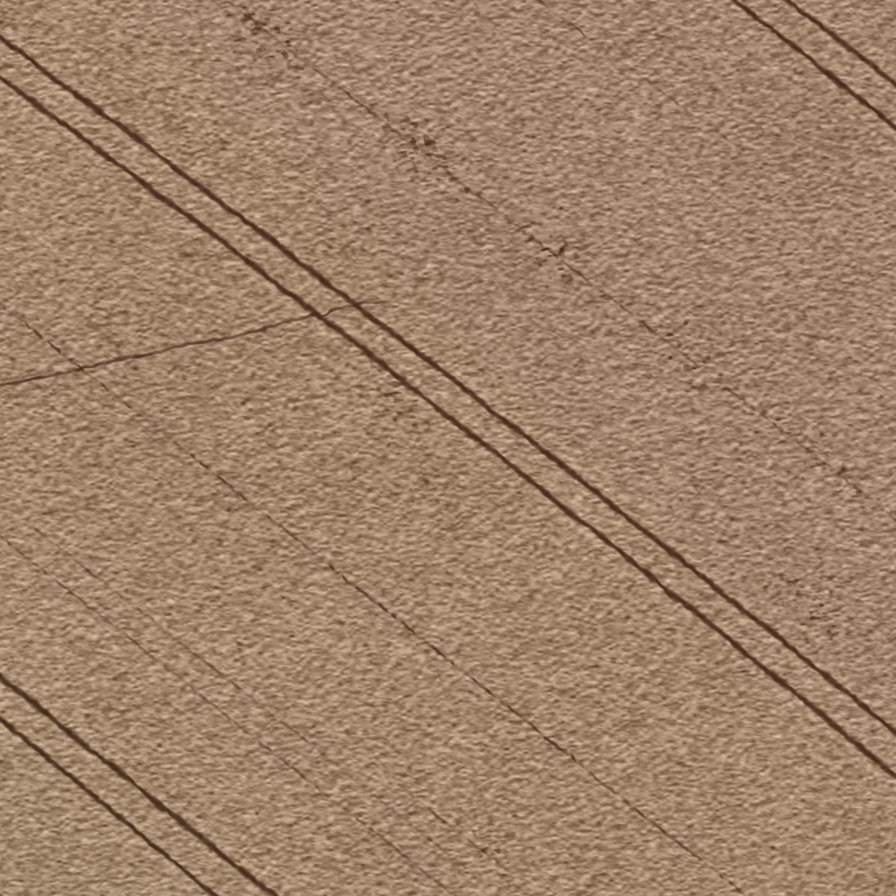
A three.js fragment shader for this texture:

```glsl
// Draws a dry grain field from above, crossed by diagonal wheel tracks and faint seams.
varying vec2 vUv;

const vec3 STRAW = vec3(0.637, 0.528, 0.426);
const vec3 SOIL = vec3(0.268, 0.158, 0.098);
const vec2 GRAIN_SCALE = vec2(150.0, 330.0);
const float GRAIN_CONTRAST = 0.50;
const float GRAIN_RELIEF = 0.0042; // height between the lit and shaded side of a stalk
const float PATCH_CONTRAST = 0.045;
const float SPECK_STRENGTH = 0.20;
const float RIM_LIGHT = 0.035;
const float WOBBLE = 0.0036;
const float ROUGHNESS = 0.0019;
const float TRACK_WIDTH = 0.0034;
const float SEAM_WIDTH = 0.0017;
const float ACROSS = 0.785; // converts vertical offset to distance from a diagonal

float hash(vec2 p) {
  vec3 q = fract(vec3(p.xyx) * 0.1031);
  q += dot(q, q.yzx + 33.33);
  return fract((q.x + q.y) * q.z);
}

float noise(vec2 p) {
  vec2 i = floor(p), f = fract(p);
  f = f * f * (3.0 - 2.0 * f);
  return mix(mix(hash(i), hash(i + vec2(1.0, 0.0)), f.x),
             mix(hash(i + vec2(0.0, 1.0)), hash(i + 1.0), f.x), f.y);
}

float fbm(vec2 p) {
  float sum = 0.0, amp = 0.5;
  for (int i = 0; i < 4; i++) {
    sum += amp * noise(p);
    p = p * 2.03 + 17.7;
    amp *= 0.5;
  }
  return sum / 0.9375;
}

// Signed distance to a slightly bowed, wavering and ragged diagonal
float diagonal(vec2 p, float start, float slope, float bow) {
  float waver = WOBBLE * (fbm(vec2(p.x * 36.0, start * 91.0)) - 0.5);
  waver += ROUGHNESS * (noise(p * vec2(150.0, 190.0)) - 0.5);
  return (p.y - start - slope * p.x - bow * p.x * (1.0 - p.x)) * ACROSS - waver;
}

// x: bare soil, y: lit stalks along the edges
vec2 track(vec2 p, float start, float slope, float bow, float widen) {
  float d = diagonal(p, start, slope, bow);
  float w = TRACK_WIDTH * widen * (0.65 + 0.7 * noise(vec2(p.x * 80.0, start * 37.0)));
  float soil = 1.0 - smoothstep(0.2 * w, 1.5 * w, abs(d));
  float edge = (abs(d) - 2.4 * w) / (1.2 * w);
  return vec2(soil * (0.78 + 0.22 * noise(p * 170.0)), exp(-edge * edge));
}

float seam(vec2 p, float start, float slope, float from, float to) {
  float d = abs(diagonal(p, start, slope, 0.0));
  float fine = noise(vec2(p.x * 200.0, start * 53.0));
  float broken = smoothstep(0.3, 0.8, 0.65 * fine + 0.35 * noise(vec2(p.x * 45.0, start * 29.0)));
  float span = smoothstep(from, from + 0.03, p.x) * (1.0 - smoothstep(to - 0.03, to, p.x));
  return (1.0 - smoothstep(0.2 * SEAM_WIDTH, 1.7 * SEAM_WIDTH, d)) * (0.25 + 0.75 * broken) * span;
}

float clump(vec2 p, vec2 centre, float size) {
  vec2 q = p - centre;
  q.y += 0.5 * q.x;
  return exp(-dot(q, q) / (size * size));
}

// Short stalks lying mostly sideways, lit above and shaded below
float stalks(vec2 p) {
  float bend = 0.0045 * (noise(p * 75.0) - 0.5);
  vec2 rising = vec2(p.x + 0.21 * p.y, p.y - 0.14 * p.x + bend);
  vec2 falling = vec2(p.x - 0.33 * p.y, p.y + 0.17 * p.x - bend);
  float lit = noise(rising * GRAIN_SCALE);
  float shade = noise((rising + vec2(0.0, GRAIN_RELIEF)) * GRAIN_SCALE);
  float fine = noise(falling * GRAIN_SCALE * 1.25 + 41.0);
  float tuft = noise(rising.yx * 150.0 + 9.0);
  return 0.40 * (lit - 0.5) - 0.24 * (shade - 0.5) + 0.32 * (fine - 0.5) + 0.12 * (tuft - 0.5);
}

void main() {
  vec2 p = vUv;

  // Crop surface
  float tone = GRAIN_CONTRAST * stalks(p) + PATCH_CONTRAST * (fbm(p * 7.0) - 0.5);
  vec3 colour = STRAW + tone;
  colour += vec3(-0.004, 0.003, -0.003) * (1.0 - p.x - p.y) - 0.012 * p.x * p.y;

  // Dark gaps, denser in thin patches and beside the long upper seam
  float upper = diagonal(p, 1.195, -0.774, 0.0);
  float thin = 0.35 * exp(-upper * upper / 0.0004);
  thin += clump(p, vec2(0.305, 0.955), 0.030) + clump(p, vec2(0.470, 0.835), 0.035);
  thin += clump(p, vec2(0.620, 0.710), 0.025) + clump(p, vec2(0.765, 0.605), 0.028);
  thin += clump(p, vec2(0.430, 0.560), 0.036) + clump(p, vec2(0.905, 0.320), 0.034);
  thin += clump(p, vec2(0.540, 0.060), 0.028) + clump(p, vec2(0.920, 0.475), 0.024);
  thin = min(thin, 1.0);
  vec2 gapGrid = vec2(p.x + 0.3 * p.y, p.y - 0.2 * p.x) * vec2(140.0, 235.0);
  float speck = smoothstep(0.66, 0.95, noise(gapGrid + 71.0) + 0.10 * thin);
  colour -= SPECK_STRENGTH * speck * (0.4 + 0.6 * thin);

  // Faint sowing seams
  float seams = 0.60 * seam(p, 1.195, -0.774, 0.22, 1.05);
  seams = max(seams, 0.55 * seam(p, 1.442, -0.737, 0.56, 0.86));
  seams = max(seams, 0.75 * seam(p, 0.661, -0.794, -0.05, 0.86));
  seams = max(seams, 0.55 * seam(p, 0.401, -0.789, -0.05, 0.54));
  seams = max(seams, 0.55 * seam(p, 0.441, -0.786, 0.02, 0.53));
  seams = max(seams, 0.55 * seam(p, 0.470, -0.780, 0.44, 0.58));
  colour = mix(colour, SOIL, seams);

  // Narrow path meeting the central tracks, then levelling off beyond them
  float pathY = 0.570 + 0.2 * p.x + 0.06 * p.x * p.x;
  pathY += 0.006 * (fbm(vec2(p.x * 34.0, 3.0)) - 0.5);
  float dip = (p.x - 0.362) / 0.007;
  pathY = min(pathY - 0.004 * exp(-dip * dip), 0.662);
  float path = 1.0 - smoothstep(0.0005, 0.0030, abs(p.y - pathY + ROUGHNESS * (noise(p * 160.0) - 0.5)));
  path *= 1.0 - smoothstep(0.42, 0.445, p.x);
  colour = mix(colour, SOIL, path * (0.45 + 0.4 * noise(vec2(p.x * 90.0, 8.0))));

  // Paired wheel tracks: centre, upper right, lower left
  vec2 wheel = track(p, 0.958, -0.776, 0.040, 1.0);
  wheel = max(wheel, track(p, 0.914, -0.781, 0.050, 1.0));
  wheel = max(wheel, track(p, 1.654, -0.797, 0.0, 0.9));
  wheel = max(wheel, track(p, 1.683, -0.777, 0.0, 0.9));
  wheel = max(wheel, track(p, 0.245, -0.800, 0.0, 1.05));
  wheel = max(wheel, track(p, 0.197, -0.817, 0.0, 0.85));
  colour += RIM_LIGHT * wheel.y;
  colour = mix(colour, SOIL, wheel.x);

  gl_FragColor = vec4(clamp(colour, 0.0, 1.0), 1.0);
}
```
